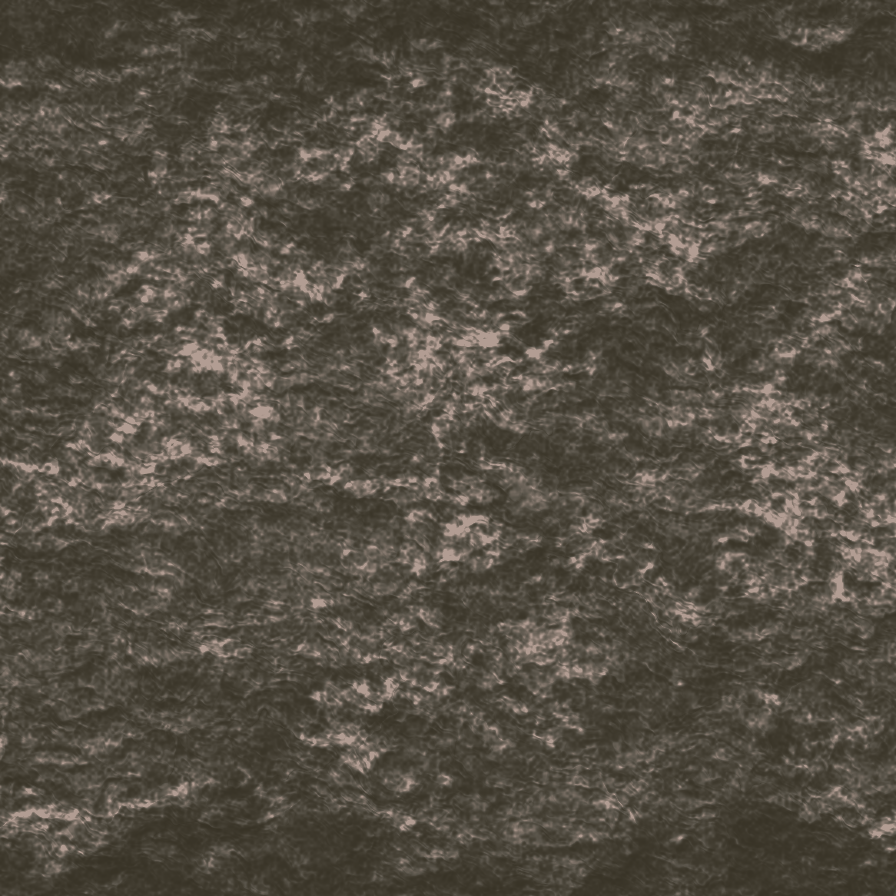
Reproduce this texture procedurally as a WebGL 2 fragment shader.

```glsl
#version 300 es
precision highp float;

uniform vec2 u_resolution;
out vec4 fragColor;

float hash(vec2 p) {
  vec3 q = fract(p.xyx * 0.1031);
  q += dot(q, q.yzx + 33.33);
  return fract((q.x + q.y) * q.z);
}

// Smooth value noise in -1..1
float noise(vec2 p) {
  vec2 i = floor(p), f = fract(p);
  f = f * f * (3.0 - 2.0 * f);
  float low = mix(hash(i), hash(i + vec2(1, 0)), f.x);
  float high = mix(hash(i + vec2(0, 1)), hash(i + vec2(1, 1)), f.x);
  return 2.0 * mix(low, high, f.y) - 1.0;
}

mat2 rotation(float a) {
  return mat2(cos(a), sin(a), -sin(a), cos(a));
}

float fbm(vec2 p, int octaves) {
  float sum = 0.0, amp = 0.6;
  for (int i = 0; i < octaves; i++) {
    sum += amp * noise(p);
    p = rotation(0.6) * p * 2.03 + 17.3;
    amp *= 0.6;
  }
  return sum;
}

// Creased stone height, stretched along a falling diagonal
float creases(vec2 p) {
  float sum = 0.0, amp = 0.5;
  p = rotation(0.4) * p * vec2(9.0, 15.0) + 40.0;
  for (int i = 0; i < 5; i++) {
    sum += amp * (1.0 - abs(noise(p)));
    p = rotation(0.45) * p * 1.95 + 9.1;
    amp *= 0.56;
  }
  return sum;
}

// Broken mineral veins: a soft halo around a thin bright core
float veins(vec2 p) {
  float sum = 0.0;
  for (int i = 0; i < 4; i++) {
    float k = float(i);
    vec2 q = rotation(0.65 - 0.8 * k) * p * vec2(2.2, 5.0 + k) + 31.0 * k + 60.0;
    float line = abs(noise(q));
    float broken = smoothstep(-0.25, 0.35, fbm(p * 7.0 + 50.0 * k + 20.0, 3));
    sum += broken * (0.75 * exp(-line / 0.1) + 1.1 * exp(-line / 0.018)) / (1.0 + 0.35 * k);
  }
  return sum;
}

void main() {
  vec2 p = gl_FragCoord.xy / u_resolution.y;
  vec2 warp = vec2(fbm(p * 9.0 + 3.0, 5), fbm(p * 9.0 + 71.0, 5));
  vec2 q = p + 0.045 * warp;

  // Dark ragged ledges along the top and bottom
  float ledge = min(p.y, 1.0 - p.y) + 0.06 * fbm(p * vec2(6.0, 9.0) + 12.0, 5);
  float band = 1.0 - smoothstep(0.04, 0.075, ledge);
  float rim = exp(-abs(ledge - 0.078) / 0.004) * smoothstep(-0.1, 0.3, noise(p * 9.0 + 5.0));

  // Pale crust in small crumbling patches
  float speckle = fbm(p * vec2(62.0, 76.0) + 8.0, 3);
  float patches = fbm(q * vec2(8.0, 11.0) + 25.0, 5) + 0.35 * speckle;
  float crust = smoothstep(-0.05, 0.5, patches) * (1.0 - 0.75 * band);

  // Light falling across the creases from the upper left
  vec2 toLight = vec2(-0.0011, 0.0018);
  vec2 bent = p + 0.02 * warp;
  float relief = creases(bent + toLight) - creases(bent - toLight);
  relief = clamp(-15.0 * relief, -1.6, 1.6);

  // Short dark cracks
  float crack = exp(-abs(noise(q * vec2(13.0, 21.0) + 33.0)) / 0.045);
  crack *= smoothstep(0.0, 0.3, noise(p * 14.0 + 80.0));

  float tone = -0.4;
  tone += 0.75 * fbm(q * vec2(3.5, 4.5) + 90.0, 3);
  tone += 1.15 * crust;
  tone += mix(0.8, 1.8, crust) * speckle;
  tone += relief;
  tone += veins(q) * (1.0 - 0.7 * band);
  tone += 0.7 * rim - 0.9 * band - 0.9 * crack;
  tone += 0.9 * noise(p * 270.0);

  // Olive shadows, grey-brown stone, pinkish highlights
  float level = min(0.21 + 0.1 * exp(0.65 * tone), 0.7);
  vec3 stone = vec3(0.35, 0.33, 0.29);
  vec3 color = level < 0.35
    ? mix(vec3(0.21, 0.19, 0.14), stone, (level - 0.21) / 0.14)
    : mix(stone, vec3(0.62, 0.55, 0.51), (level - 0.35) / 0.27);
  fragColor = vec4(color, 1.0);
}
```
